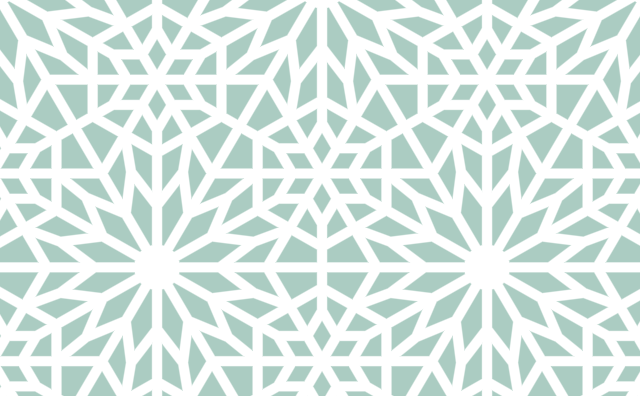
Give the GLSL for this pattern, as a Shadertoy shader.

```glsl
// White lattice of twelve-rayed rosettes and six-rayed stars over pale teal.

const vec3 TEAL = vec3(0.67, 0.80, 0.76);
const vec3 WHITE = vec3(1.0);

const float SPACING = 0.8333;               // rosette distance, in canvas heights
const float SQUASH = 0.985;                 // vertical scale of the lattice
const vec2 ROSETTE = vec2(0.3966, 0.3249);  // one rosette centre, in canvas heights
const float HALF_LINE = 0.0155;             // the rest is in units of SPACING
const float HUB_RADIUS = 0.07;
const float STAR_SIDE = 0.0896;
const float ROOT3 = 1.7320508;

vec2 polar(float degrees, float radius) {
    float a = radians(degrees);
    return radius * vec2(cos(a), sin(a));
}

float segment(vec2 p, vec2 a, vec2 b) {
    vec2 ab = b - a;
    float t = clamp(dot(p - a, ab) / dot(ab, ab), 0.0, 1.0);
    return length(p - a - t * ab);
}

// Offset from the nearest centre of a triangular lattice with unit spacing.
vec2 nearestCentre(vec2 p) {
    vec2 cell = vec2(1.0, ROOT3);
    vec2 a = p - cell * round(p / cell);
    vec2 q = p - 0.5 * cell;
    vec2 b = q - cell * round(q / cell);
    return dot(a, a) < dot(b, b) ? a : b;
}

// Mirrors the hexagonal cell into its wedge from 0 to 30 degrees.
vec2 foldWedge(vec2 p) {
    p = abs(p);
    vec2 normal = polar(120.0, 1.0);
    p -= 2.0 * max(dot(p, normal), 0.0) * normal;
    return vec2(p.x, abs(p.y));
}

// Signed distance to the white bars inside one wedge.
float lattice(vec2 p) {
    vec2 hub = vec2(0.0);
    vec2 edgeMid = vec2(0.5, 0.0);
    vec2 star = vec2(0.5, 0.5 / ROOT3);
    vec2 starNotch = star + polar(240.0, STAR_SIDE);
    vec2 starTipIn = starNotch + polar(180.0, STAR_SIDE);
    vec2 starTipDown = starNotch + polar(300.0, STAR_SIDE);
    vec2 rayFoot = vec2(1.0 / 3.0, 0.0);
    vec2 crossing = rayFoot + polar(60.0, 0.138);
    vec2 petalTip = polar(15.0, 0.304);

    // Rays along the mirror axes
    float d = segment(p, hub, edgeMid);
    d = min(d, segment(p, hub, starTipIn));
    d = min(d, segment(p, edgeMid, starTipDown));

    // Star ray, rhombus sides and the bar across the ray
    d = min(d, segment(p, star, rayFoot));
    d = min(d, segment(p, starNotch, starTipIn));
    d = min(d, segment(p, starNotch, starTipDown));
    d = min(d, segment(p, polar(30.0, 0.352), vec2(0.5, 0.0633)));

    // Petal shoulders and the link from petal to star ray
    d = min(d, segment(p, polar(30.0, 0.19), petalTip));
    d = min(d, segment(p, polar(0.0, 0.19), petalTip));
    d = min(d, segment(p, petalTip, crossing));

    return min(d - HALF_LINE, length(p) - HUB_RADIUS);
}

void mainImage(out vec4 fragColor, in vec2 fragCoord) {
    vec2 p = (fragCoord / iResolution.y - ROSETTE) / SPACING;
    p.y /= SQUASH;
    float d = lattice(foldWedge(nearestCentre(p)));
    float blur = 0.9 / (iResolution.y * SPACING);
    fragColor = vec4(mix(WHITE, TEAL, smoothstep(-blur, blur, d)), 1.0);
}
```
